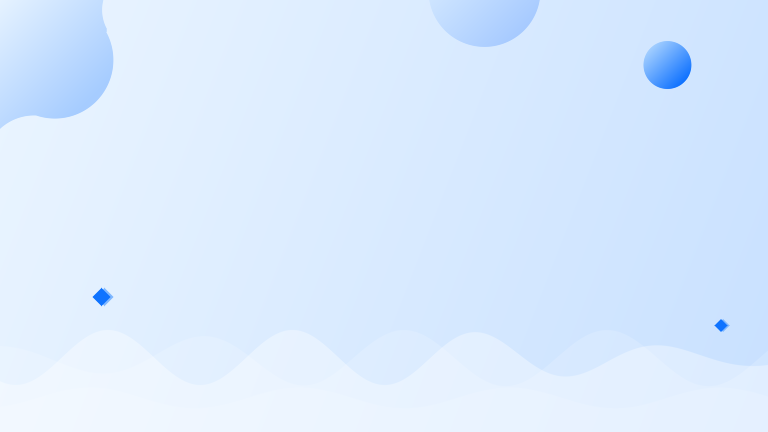
This background is drawn by a WebGL 2 fragment shader. Its source:

```glsl
#version 300 es
precision highp float;
// Pale blue backdrop: a slanted gradient with a soft corner blob, two shaded
// discs, two small diamonds and translucent waves along the bottom.
// Each shape is a signed distance, in units of the canvas height.

uniform vec2 u_resolution;
out vec4 fragColor;

// Coverage of a shape, softened over about one pixel
float fill(float dist) {
    float halfPixel = 0.6 / u_resolution.y;
    return 1.0 - smoothstep(-halfPixel, halfPixel, dist);
}

float circle(vec2 p, vec2 center, float radius) {
    return length(p - center) - radius;
}

float diamond(vec2 p, vec2 center, float radius) {
    vec2 q = abs(p - center);
    return (q.x + q.y - radius) * 0.7071;
}

// Round lobe joined to the top and left edges by concave fillets
float cornerBlob(vec2 p) {
    float lobe = circle(p, vec2(0.127, 0.861), 0.1355);
    float topArm = max(max(p.x - 0.247, 0.925 - p.y),
                       -circle(p, vec2(0.329, 0.977), 0.0926));
    float leftArm = max(max(p.x - 0.102, 0.653 - p.y),
                        -circle(p, vec2(0.079, 0.617), 0.1157));
    return min(lobe, min(topArm, leftArm));
}

// Area below a cosine wave with a crest at the given x
float wave(vec2 p, float level, float height, float crest, float period) {
    float surface = level + height * cos(6.28319 * (p.x - crest) / period);
    return (p.y - surface) * 0.8;
}

// Disc shaded from its upper left to its lower right
vec3 paintDisc(vec3 color, vec2 p, vec2 center, float radius, vec3 light, vec3 dark) {
    vec2 q = (p - center) / radius;
    float shade = clamp(0.5 + 0.35 * (q.x - q.y), 0.0, 1.0);
    return mix(color, mix(light, dark, shade), fill(circle(p, center, radius)));
}

// Solid diamond over a paler copy shifted to the right
vec3 paintDiamond(vec3 color, vec2 p, vec2 center, float radius) {
    vec2 shift = vec2(radius * 0.33, 0.0);
    color = mix(color, vec3(0.50, 0.72, 1.0), fill(diamond(p, center + shift, radius)));
    return mix(color, vec3(0.06, 0.45, 1.0), fill(diamond(p, center, radius)));
}

void main() {
    vec2 p = gl_FragCoord.xy / u_resolution.y;

    // Backdrop
    float slant = (0.9 * p.x + 0.35 * (1.0 - p.y)) / 1.95;
    vec3 color = mix(vec3(0.92, 0.96, 1.0), vec3(0.785, 0.88, 1.0), slant);

    // Corner blob
    float blobShade = clamp((p.x + 1.0 - p.y) / 0.44, 0.0, 1.0);
    vec3 blobColor = mix(vec3(0.90, 0.95, 1.0), vec3(0.65, 0.80, 1.0), blobShade);
    color = mix(color, blobColor, fill(cornerBlob(p)));

    // Discs
    color = paintDisc(color, p, vec2(1.1215, 1.021), 0.1296,
                      vec3(0.85, 0.925, 1.0), vec3(0.65, 0.79, 1.0));
    color = paintDisc(color, p, vec2(1.545, 0.8495), 0.0555,
                      vec3(0.64, 0.81, 1.0), vec3(0.05, 0.44, 1.0));

    // Diamonds
    color = paintDiamond(color, p, vec2(0.235, 0.3125), 0.021);
    color = paintDiamond(color, p, vec2(1.669, 0.2465), 0.015);

    // Waves: the back one grows to the right, the front one calms down
    float backHeight = mix(0.028, 0.065, smoothstep(0.0, 0.81, p.x));
    float frontHeight = 0.0637 - 0.044 * smoothstep(0.926, 1.76, p.x);
    vec3 white = vec3(1.0);
    color = mix(color, white, 0.15 * fill(wave(p, 0.171, backHeight, 0.465, 0.47)));
    color = mix(color, white, 0.35 * fill(wave(p, 0.1725, frontHeight, 0.25, 0.427)));
    color = mix(color, white, 0.12 * fill(wave(p, 0.079, 0.024, 0.694, 0.486)));

    fragColor = vec4(color, 1.0);
}
```
